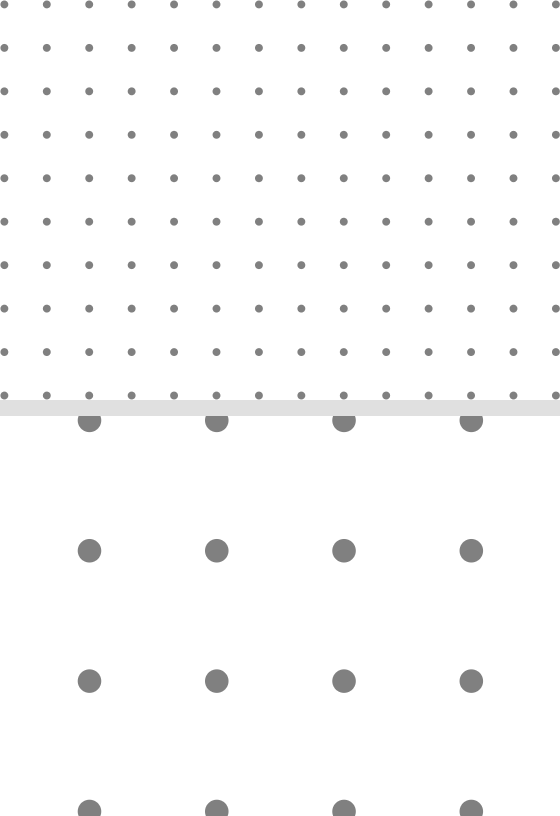
Top: the whole. Bottom: its middle third, enlarged.
Write a Shadertoy shader that draws this pattern.

```glsl
// Sparse grid of small round grey dots on a white ground.

const vec2 DOT_COUNT = vec2(14.0, 10.0);
const vec3 PAPER = vec3(1.0);
const vec3 DOT_GREY = vec3(0.5);

// Lengths are fractions of the canvas width.
const vec2 FIRST_DOT = vec2(0.0078, 0.0079);
const vec2 SPACING = vec2(0.07576, 0.0776);
const float DOT_RADIUS = 0.007;

// Offset from the nearest point of a finite grid.
vec2 gridOffset(vec2 p, vec2 first, vec2 spacing, vec2 count) {
    vec2 cell = clamp(round((p - first) / spacing), vec2(0.0), count - 1.0);
    return p - first - cell * spacing;
}

float circleDistance(vec2 p, float radius) {
    return length(p) - radius;
}

// Coverage of a shape, smoothed over one pixel.
float coverage(float dist, float pixel) {
    return clamp(0.5 - dist / pixel, 0.0, 1.0);
}

void mainImage(out vec4 fragColor, in vec2 fragCoord) {
    // Measure from the top left corner.
    float pixel = 1.0 / iResolution.x;
    vec2 p = vec2(fragCoord.x, iResolution.y - fragCoord.y) * pixel;

    // Dots over paper.
    vec2 local = gridOffset(p, FIRST_DOT, SPACING, DOT_COUNT);
    float dots = coverage(circleDistance(local, DOT_RADIUS), pixel);
    fragColor = vec4(mix(PAPER, DOT_GREY, dots), 1.0);
}
```
